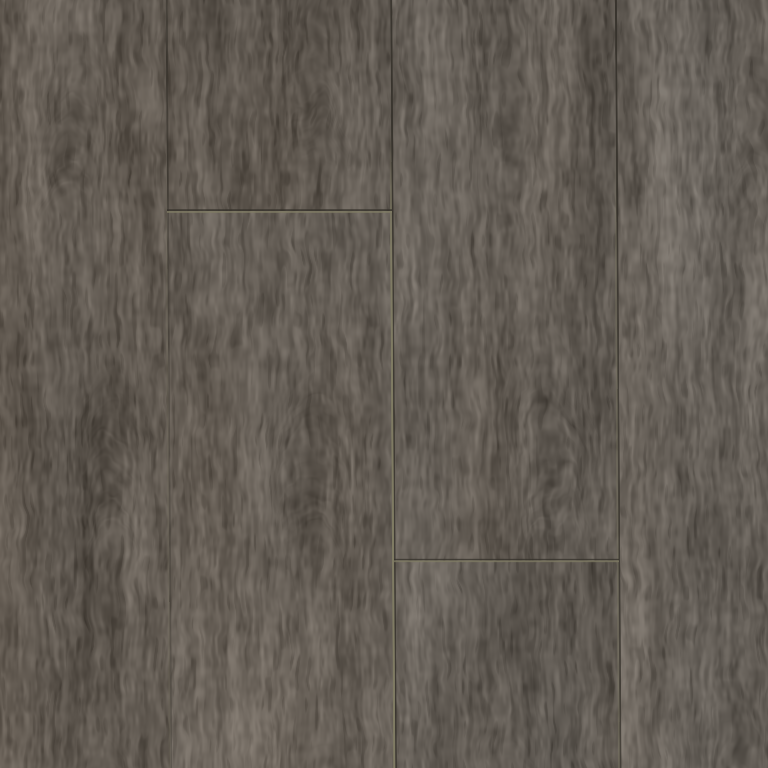
Reproduce this texture procedurally as a WebGL 1 fragment shader.

```glsl
precision highp float;
// Grey-brown oak floor: long upright planks with grain, knots and thin bevelled seams.
uniform vec2 u_resolution;

const vec2 PLANK = vec2(0.2925, 1.4);      // plank width and length
const float FIRST_SEAM = 0.219;
const float FIRST_JOINT = 0.725;
const float STAGGER = 0.455;               // joint drop from column to column
const vec3 WOOD_DARK = vec3(0.295, 0.272, 0.245);
const vec3 WOOD_LIGHT = vec3(0.470, 0.442, 0.410);
const vec3 GROOVE = vec3(0.200, 0.185, 0.160);
const vec3 BEVEL = vec3(0.500, 0.485, 0.390);

float hash(vec2 p) {
  vec3 q = fract(vec3(p.xyx) * 0.1031);
  q += dot(q, q.yzx + 33.33);
  return fract((q.x + q.y) * q.z);
}

// Smooth value noise centred on zero
float noise(vec2 p) {
  vec2 i = floor(p), f = fract(p);
  f = f * f * (3.0 - 2.0 * f);
  float low = mix(hash(i), hash(i + vec2(1.0, 0.0)), f.x);
  float high = mix(hash(i + vec2(0.0, 1.0)), hash(i + vec2(1.0, 1.0)), f.x);
  return mix(low, high, f.y) - 0.5;
}

float line(float d, float halfWidth, float px) {
  return 1.0 - smoothstep(halfWidth - 0.5 * px, halfWidth + 0.5 * px, abs(d));
}

// Gaussian spot with the given inverse radii
float spot(vec2 d, vec2 scale) {
  vec2 q = d * scale;
  return exp(-dot(q, q));
}

// Streaks, short slanting fibres and dark pores along the plank
float fibres(vec2 p) {
  float broad = noise(p * vec2(15.0, 1.9)) + 0.5 * noise(p * vec2(38.0, 4.0));
  p.x += 0.006 * noise(p * vec2(22.0, 26.0)) + 0.003 * noise(p * vec2(50.0, 60.0));
  float medium = noise(p * vec2(90.0, 9.0));
  float fine = noise(p * vec2(180.0, 24.0)) + 0.8 * noise(p * vec2(290.0, 70.0));
  float pores = smoothstep(0.12, 0.36, noise(p * vec2(215.0, 38.0) + 50.0));
  float ripple = noise(p * vec2(75.0, 120.0));
  return 0.54 * broad + 0.34 * medium + 0.50 * fine - 0.24 * pores + 0.16 * ripple + 0.03;
}

// Nested uneven arches around a heart; d is the offset from it
float arches(vec2 d, vec2 seed) {
  float wobble = 0.05 * noise(d * vec2(40.0, 13.0) + seed) + 0.012 * noise(d * 110.0 + seed);
  float f = d.y + 42.0 * d.x * d.x + wobble;
  float rings = noise(vec2(f * 75.0, seed.x)) + 0.6 * noise(vec2(f * 150.0, seed.y));
  return spot(d, vec2(24.0, 7.5)) * rings;
}

// Brightness of one plank at p, measured from its lower left corner
float plankShade(vec2 p, vec2 id) {
  vec2 seed = 40.0 * vec2(hash(id + 3.7), hash(id + 9.1));
  vec2 bent = p + vec2(0.010 * noise(p * vec2(7.0, 3.5) + seed), 0.0);
  float figure = 0.0;
  for (int i = 0; i < 3; i++) {
    vec2 key = id + vec2(11.0, 5.0) * float(i + 1);
    vec2 jitter = vec2(hash(key + 20.3), hash(key + 31.9)) - 0.5;
    vec2 heart = vec2(0.64 * PLANK.x, 0.16 + 0.45 * float(i)) + jitter * vec2(0.08, 0.10);
    float strength = mix(0.25, 1.0, hash(key + 47.2));
    vec2 d = p - heart;
    d.x += 0.028 * noise(p * vec2(9.0, 11.0) + seed);
    // Fibres swerve around the heart
    bent.x -= 0.45 * d.x * spot(d, vec2(28.0, 9.0));
    figure += 0.55 * strength * arches(d, seed);
    // Dark stain and a small ragged knot
    vec2 ragged = 0.016 * vec2(noise(p * 45.0 + seed), noise(p * 38.0 - seed + 90.0));
    float stain = spot(d + ragged, vec2(44.0, 9.0));
    float knot = spot(d + vec2(0.006, 0.05) + 1.5 * ragged, vec2(95.0, 60.0));
    figure -= strength * (0.24 * stain + 0.42 * knot);
  }
  float cloud = 0.20 * noise(p * vec2(9.0, 6.0) + seed + 60.0);
  return figure + cloud + fibres(bent + seed);
}

void main() {
  vec2 uv = gl_FragCoord.xy / u_resolution;
  float px = 1.0 / min(u_resolution.x, u_resolution.y);

  // Plank grid, with a slight lean of the long seams
  float across = (uv.x + 0.006 * (uv.y - 0.5) - FIRST_SEAM) / PLANK.x;
  float column = floor(across);
  float along = (uv.y - FIRST_JOINT + STAGGER * column) / PLANK.y;
  vec2 cell = vec2(across, along);
  vec2 id = floor(cell) + 2.0;
  vec2 local = fract(cell) * PLANK;
  vec2 seam = (fract(cell + 0.5) - 0.5) * PLANK;

  // Wood: darker and warmer on the left, paler and greyer on the right
  float tone = 0.33 + 0.08 * id.x + 0.10 * (hash(id + 71.0) - 0.5);
  float shade = clamp(tone + plankShade(local, id), -0.35, 1.25);
  vec3 color = mix(WOOD_DARK, WOOD_LIGHT, shade);
  float warmth = 0.6 - uv.x + 0.7 * noise(uv * vec2(11.0, 2.5) + id * 5.0);
  color += vec3(0.008, 0.0, -0.007) * warmth;

  // Seams: a dark groove, with a pale bevel where light catches it
  float glint = exp(-18.0 * pow(uv.x - 0.55, 2.0)) * (1.0 - smoothstep(0.65, 0.85, uv.y));
  float groove = 0.35 + 0.4 * smoothstep(0.3, 0.5, uv.x) + 0.25 * smoothstep(0.65, 0.8, uv.y);
  color = mix(color, GROOVE, min(groove, 0.85) * line(seam.x - 0.0010, 0.0012, px));
  color = mix(color, BEVEL, glint * line(seam.x + 0.0010, 0.0013, px));
  color = mix(color, GROOVE, 0.75 * line(seam.y - 0.0014, 0.0011, px));
  color = mix(color, BEVEL, 0.75 * line(seam.y + 0.0009, 0.0012, px));

  gl_FragColor = vec4(color, 1.0);
}
```
